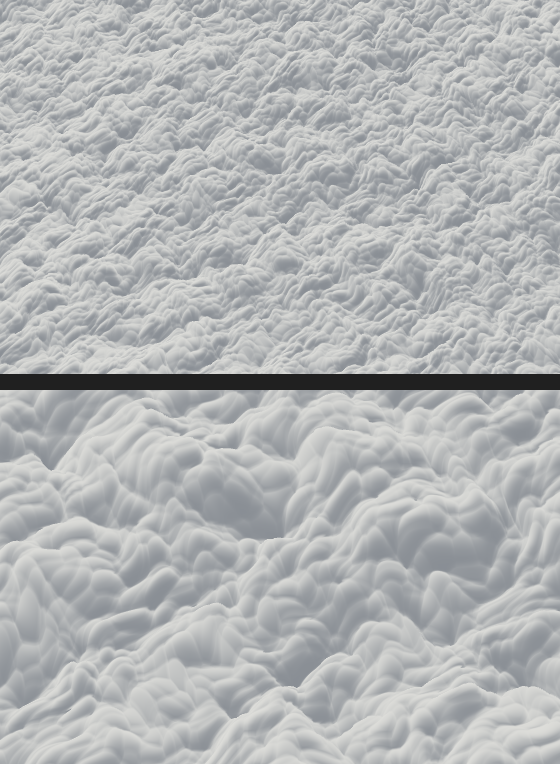
Top, the full canvas; bottom, a detail of the centre.
This texture is drawn by a WebGL 2 fragment shader. Its source:

```glsl
#version 300 es
precision highp float;

uniform vec2 u_resolution;
out vec4 fragColor;

// Surface
const float LUMP_FREQ = 13.0;       // largest lumps per canvas height
const float LUMP_HEIGHT = 0.044;
const int LUMP_LAYERS = 3;
const float LAYER_FREQ = 2.13;
const float LAYER_HEIGHT = 0.47;
const float RIDGE_HEIGHT = 0.008;
const vec2 RIDGE_WAVE = vec2(-8.0, 19.0);
const float SLANT = 0.3;            // rise of the lump rows to the right
const vec2 STRETCH = vec2(0.9, 1.12);

// View
const float LIFT = 0.85;            // how far height shifts the surface up
const float REACH = 0.075;
const int STEPS = 13;
const float NEAR_SCALE = 0.85;
const float FAR_SCALE = 1.2;
const int SAMPLES = 3;

// Light
const vec2 SUN = vec2(-0.3, 0.95);
const float SLOPE_GAIN = 1.1;
const float SLOPE_BIAS = 0.3;
const float DEPTH_GAIN = 14.0;
const float MEAN_HEIGHT = 0.05;
const float SLOPE_STEP = 0.0035;
const vec3 SHADE = vec3(0.535, 0.555, 0.58);
const vec3 LIT = vec3(0.87, 0.87, 0.855);

vec3 hash3(vec2 cell) {
    vec3 q = fract(cell.xyx * vec3(0.1031, 0.1030, 0.0973));
    q += dot(q, q.yxz + 33.33);
    return fract((q.xxy + q.yzz) * q.zyx);
}

// Cellular noise: the highest of the round domes around a point
float domes(vec2 p) {
    vec2 cell = floor(p);
    float top = 0.0;
    for (int j = -1; j <= 1; j++) {
        for (int i = -1; i <= 1; i++) {
            vec2 id = cell + vec2(i, j);
            vec3 rnd = hash3(id);
            vec2 d = id + rnd.xy - p;
            top = max(top, (0.55 + 0.45 * rnd.z) * (1.0 - dot(d, d)));
        }
    }
    return top;
}

float snowHeight(vec2 p) {
    // Bend the ground so that the domes lose their roundness
    vec2 q = p + 0.009 * sin(p.yx * vec2(41.0, 37.0) + 2.0 * sin(p * 17.0));
    q += 0.003 * sin(q.yx * vec2(127.0, 113.0) + p * 59.0);

    float ridge = sin(dot(p, RIDGE_WAVE) + 1.6 * sin(p.x * 5.3 + p.y * 3.1));
    float h = RIDGE_HEIGHT * (1.0 + ridge);

    q = vec2(q.x, q.y - SLANT * q.x) * STRETCH * LUMP_FREQ;
    float amp = LUMP_HEIGHT;
    for (int i = 0; i < LUMP_LAYERS; i++) {
        h += amp * domes(q);
        q = mat2(0.93, 0.37, -0.37, 0.93) * q * LAYER_FREQ + 17.3;
        amp *= LAYER_HEIGHT;
    }
    return h;
}

// Walk from the front to the back until the surface covers the view point
vec2 visiblePoint(vec2 p) {
    float stride = REACH / float(STEPS);
    float y = p.y - REACH;
    float lastGap = -REACH;
    for (int i = 1; i <= STEPS; i++) {
        y = p.y - REACH + stride * float(i);
        float gap = y + LIFT * snowHeight(vec2(p.x, y)) - p.y;
        if (gap >= 0.0) {
            y -= stride * gap / (gap - lastGap);
            break;
        }
        lastGap = gap;
    }
    return vec2(p.x, y);
}

vec3 snowColor(vec2 uv) {
    // Lumps shrink with distance
    float spread = FAR_SCALE - NEAR_SCALE;
    float centerX = 0.5 * u_resolution.x / u_resolution.y;
    vec2 p = vec2((uv.x - centerX) * (NEAR_SCALE + spread * uv.y),
                  uv.y * (NEAR_SCALE + 0.5 * spread * uv.y)) + 5.0;

    vec2 hit = visiblePoint(p);
    float h = snowHeight(hit);
    vec2 slope = vec2(snowHeight(hit + vec2(SLOPE_STEP, 0.0)),
                      snowHeight(hit + vec2(0.0, SLOPE_STEP))) - h;
    float facing = -dot(slope / SLOPE_STEP, SUN);

    // Sunlit backs, grey fronts, darker hollows and a faint broad drift
    float tone = SLOPE_GAIN * (facing + SLOPE_BIAS) + DEPTH_GAIN * (h - MEAN_HEIGHT);
    tone += 0.12 * sin(uv.x * 3.1 + 1.2 + sin(uv.y * 5.0 - uv.x * 2.0));
    return mix(SHADE, LIT, 0.5 + 0.5 * tanh(tone));
}

void main() {
    vec3 color = vec3(0.0);
    for (int i = 0; i < SAMPLES; i++) {
        float k = (float(i) + 0.5) / float(SAMPLES);
        vec2 offset = vec2(fract(k * 2.0), k) - 0.5;
        color += snowColor((gl_FragCoord.xy + offset) / u_resolution.y);
    }
    fragColor = vec4(color / float(SAMPLES), 1.0);
}
```
